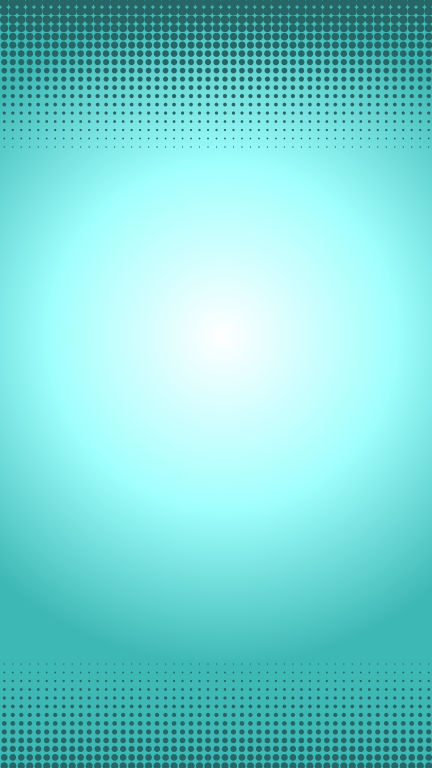
Give the GLSL for this background, as a Shadertoy shader.

```glsl
// Turquoise backdrop with a white radial glow and halftone dots growing toward top and bottom.

const float PITCH = 0.01965; // dot spacing, in canvas widths

// White core fading through pale aqua to deep turquoise.
vec3 radialGlow(vec2 p) {
    float d = distance(p, vec2(0.515, 1.0));
    vec3 aqua = vec3(0.62, 1.0, 0.99);
    vec3 inner = mix(vec3(1.0, 0.995, 1.0), aqua, clamp(d / 0.405, 0.0, 1.0));
    return mix(inner, vec3(0.24, 0.72, 0.71), clamp((d - 0.405) / 0.36, 0.0, 1.0));
}

// Dot coverage for a band whose rows start at cell.y = 0 and grow upward.
float halftone(vec2 cell, float pixel) {
    float row = round(cell.y);
    float radius = 0.07 + 0.029 * row;
    float edge = length(cell - round(cell)) - radius;
    return step(0.0, row) * clamp(0.5 - edge / pixel, 0.0, 1.0);
}

void mainImage(out vec4 fragColor, in vec2 fragCoord) {
    vec2 p = fragCoord / iResolution.x;
    float pixel = 1.0 / (iResolution.x * PITCH);

    // Upper and lower bands share columns but have their own first row.
    float column = (p.x - 0.5208) / PITCH;
    float upper = halftone(vec2(column, (p.y - 1.4375) / PITCH), pixel);
    float lower = halftone(vec2(column, (0.2407 - p.y) / PITCH), pixel);

    vec3 color = mix(radialGlow(p), vec3(0.15, 0.40, 0.40), max(upper, lower));
    fragColor = vec4(color, 1.0);
}
```
